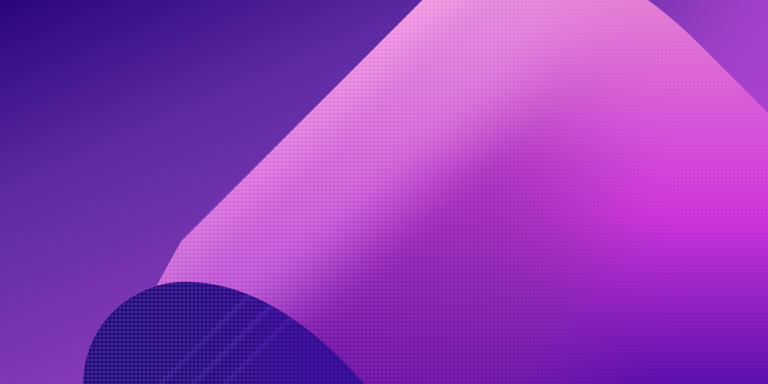
Write a WebGL 1 fragment shader that draws this background.

```glsl
precision highp float;
// A rolled sheet of glossy magenta fabric on a violet gradient, with its dark
// open end at the lower left. Shapes are signed distances, the shading blends
// vertical colour ramps across the folds, and a fine cosine grid is the weave.

uniform vec2 u_resolution;

const float WEAVE_CELLS = 96.0;   // weave cells per canvas height
const float DIAGONAL = 0.7071;

// Coverage of a signed distance, softened over about one pixel.
float coverage(float dist) {
  float pixel = 1.0 / u_resolution.y;
  return 1.0 - smoothstep(-0.7 * pixel, 0.7 * pixel, dist);
}

// Three-colour ramp with its middle colour at the given position.
vec3 ramp(float t, float middle, vec3 low, vec3 mid, vec3 high) {
  vec3 lower = mix(low, mid, clamp(t / middle, 0.0, 1.0));
  return mix(lower, high, clamp((t - middle) / (1.0 - middle), 0.0, 1.0));
}

// Open end of the roll: a circular left side joined to a parabolic right side.
float openingDistance(vec2 p, vec2 center, float radius) {
  float dx = p.x - center.x;
  float circle = length(p - center) - radius;
  float parabola = (p.y - radius + 1.22 * dx * dx) / sqrt(1.0 + 5.95 * dx * dx);
  return dx < 0.0 ? circle : parabola;
}

// Sheet outline: a straight left side and a right side that bends at the top.
float sheetDistance(vec2 p, float opening) {
  float left = (0.1 - p.x + p.y) * DIAGONAL;
  float bend = max(1.823 - p.x, 0.0);
  float right = (p.x + p.y - 2.706 + 1.02 * bend * bend) * DIAGONAL;
  float rollEnd = (0.482 - p.x - p.y) * DIAGONAL;
  return min(max(max(left, right), rollEnd), opening);
}

// Raised dots of the weave, from -1 to 1.
float weave(vec2 p) {
  vec2 wave = cos(6.28318 * WEAVE_CELLS * p);
  return 0.5 * (wave.x + wave.y) + 0.25 * (wave.x * wave.y - 1.0);
}

vec3 backdrop(vec2 p) {
  float t = 0.33 * p.x + 0.75 * (1.0 - p.y);
  vec3 color = ramp(t, 0.4, vec3(0.16, 0.02, 0.49),
                    vec3(0.37, 0.17, 0.64), vec3(0.59, 0.25, 0.75));
  float glow = smoothstep(1.5, 2.1, p.x + 0.5 * (1.0 - p.y));
  return mix(color, vec3(0.68, 0.26, 0.82), 0.85 * glow);
}

vec3 sheetColor(vec2 p) {
  // Lit fold, shaded valley and saturated outer fold.
  vec3 lit = ramp(p.y, 0.5, vec3(0.70, 0.33, 0.83),
                  vec3(0.82, 0.41, 0.86), vec3(0.91, 0.55, 0.87));
  vec3 valley = ramp(p.y, 0.56, vec3(0.45, 0.11, 0.67),
                     vec3(0.69, 0.22, 0.76), vec3(0.90, 0.52, 0.86));
  vec3 outer = ramp(p.y, 0.44, vec3(0.36, 0.06, 0.67),
                    vec3(0.81, 0.21, 0.86), vec3(0.89, 0.50, 0.83));

  float across = p.x - p.y;
  vec3 color = mix(lit, valley, smoothstep(0.36, 0.78, across + 0.1 * (0.5 - p.y)));
  color = mix(color, outer, smoothstep(1.25, 1.78, p.x));

  // Pale rim along the straight side, then the weave fading to the right.
  float rim = 1.0 - smoothstep(0.1, 0.3, across);
  color += rim * vec3(0.05, 0.07, 0.02);
  float texture = 1.0 - smoothstep(0.8, 1.75, p.x);
  return color + weave(p) * mix(0.01, 0.055, texture) * vec3(0.8, 1.0, 0.6);
}

vec3 openingColor(vec2 p) {
  float inner = smoothstep(0.35, 0.9, p.x);
  vec3 color = mix(vec3(0.21, 0.11, 0.55), vec3(0.24, 0.07, 0.61), inner);
  // Faint diagonal streaks within the lining.
  float across = p.x - p.y;
  float streak = pow(0.5 + 0.5 * cos(75.0 * across), 6.0);
  streak *= smoothstep(0.3, 0.42, across) * (1.0 - smoothstep(0.55, 0.7, across));
  color += streak * vec3(0.05, 0.04, 0.06);
  return color + weave(p) * mix(0.13, 0.05, inner) * vec3(0.7, 0.6, 1.0);
}

void main() {
  vec2 p = gl_FragCoord.xy / u_resolution.y;
  p.x *= 2.0 * u_resolution.y / u_resolution.x;   // keep the 2:1 layout

  float opening = openingDistance(p, vec2(0.482, 0.0), 0.266);
  vec3 color = backdrop(p);
  color = mix(color, sheetColor(p), coverage(sheetDistance(p, opening)));
  color = mix(color, openingColor(p), coverage(opening));
  gl_FragColor = vec4(clamp(color, 0.0, 1.0), 1.0);
}
```
